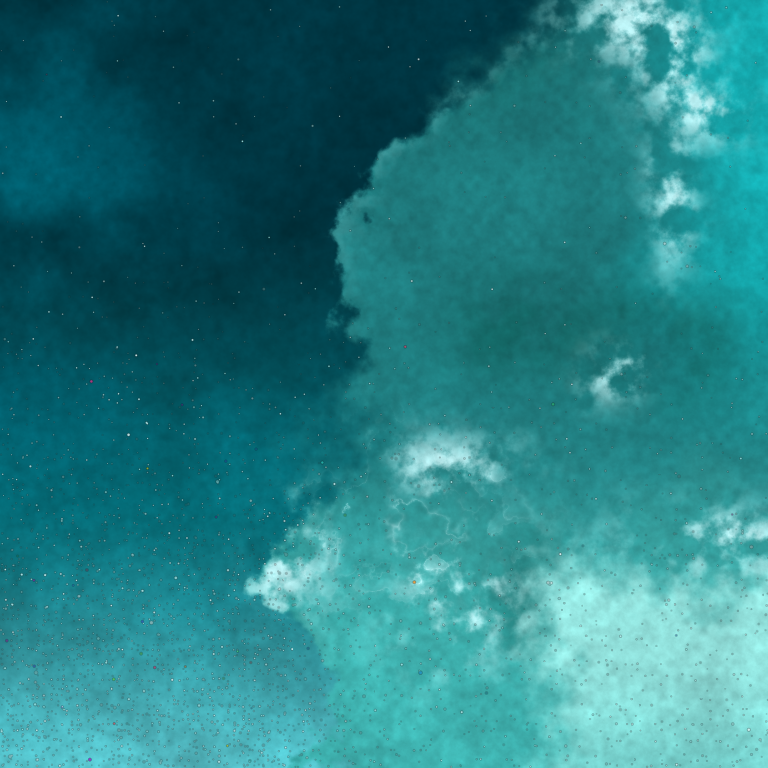
This background is drawn by a Shadertoy shader. Its source:

```glsl
const vec3 MIDNIGHT = vec3(0.00, 0.195, 0.24);
const vec3 HAZE = vec3(0.00, 0.36, 0.42);
const vec3 DEEP_TEAL = vec3(0.02, 0.42, 0.46);
const vec3 SURF = vec3(0.33, 0.72, 0.75);
const vec3 VEIL = vec3(0.12, 0.48, 0.49);
const vec3 LAGOON = vec3(0.25, 0.71, 0.70);
const vec3 AQUA = vec3(0.08, 0.67, 0.69);
const vec3 SHADE = vec3(0.07, 0.38, 0.37);
const vec3 PALE = vec3(0.57, 0.88, 0.86);
const vec3 FOAM = vec3(0.76, 0.95, 0.96);
const float EDGE_WARP = 0.13;
const float EDGE_FRAY = 0.07;
const float GRAIN = 0.22;

// Soft patches: centre xy, radii zw
const vec4 SHADES[5] = vec4[5](
    vec4(0.86, 0.56, 0.10, 0.07), vec4(0.69, 0.58, 0.09, 0.06),
    vec4(0.69, 0.23, 0.05, 0.08), vec4(0.37, 0.10, 0.04, 0.10),
    vec4(0.64, 0.96, 0.11, 0.11));
const vec4 SPLASHES[9] = vec4[9](
    vec4(0.82, 0.97, 0.08, 0.05), vec4(0.87, 0.91, 0.05, 0.06),
    vec4(0.93, 0.85, 0.05, 0.04), vec4(0.88, 0.73, 0.03, 0.08),
    vec4(0.80, 0.51, 0.035, 0.04), vec4(0.59, 0.40, 0.07, 0.04),
    vec4(0.37, 0.26, 0.05, 0.08), vec4(0.60, 0.22, 0.08, 0.08),
    vec4(0.95, 0.30, 0.12, 0.04));

float hash(vec2 p) {
    vec3 q = fract(vec3(p.xyx) * 0.1031);
    q += dot(q, q.yzx + 33.33);
    return fract((q.x + q.y) * q.z);
}

float noise(vec2 p) {
    vec2 i = floor(p), f = fract(p);
    f = f * f * (3.0 - 2.0 * f);
    return mix(mix(hash(i), hash(i + vec2(1, 0)), f.x),
               mix(hash(i + vec2(0, 1)), hash(i + vec2(1, 1)), f.x), f.y);
}

float fbm(vec2 p) {
    float sum = 0.0, amp = 0.5;
    for (int i = 0; i < 5; i++) {
        sum += amp * noise(p);
        p = mat2(1.6, 1.2, -1.2, 1.6) * p + 17.3;
        amp *= 0.5;
    }
    return sum / 0.96875;
}

float bump(float x, float centre, float width) {
    float t = (x - centre) / width;
    return exp(-t * t);
}

float patchGlow(vec2 p, vec4 s) {
    vec2 q = (p - s.xy) / s.zw;
    return exp(-dot(q, q));
}

// Left border of the bright cloud at height y
float cloudEdge(float y) {
    return 0.45 + 0.28 * smoothstep(0.73, 1.02, y)
         - 0.11 * bump(y, 0.27, 0.09) - 0.04 * (1.0 - smoothstep(0.0, 0.3, y));
}

// Scattered droplets; rgb is their light, a their cover
vec4 specks(vec2 p, float density) {
    vec4 total = vec4(0.0);
    float pixel = 1.0 / iResolution.y;
    for (int i = 0; i < 4; i++) {
        float layer = float(i);
        float cells = 34.0 * pow(1.65, layer);
        vec2 id = floor(p * cells), seed = id + 71.0 * layer;
        vec2 spot = 0.2 + 0.6 * vec2(hash(seed + 3.1), hash(seed + 8.7));
        float dist = length(p * cells - id - spot) / cells;
        float size = mix(0.0021, 0.0011, layer / 3.0) * (0.6 + 0.6 * hash(seed + 5.3));
        float chance = density * (0.14 + 0.11 * layer);
        float cover = step(hash(seed), chance) * (0.3 + 0.7 * hash(seed + 2.2));
        cover *= 1.0 - smoothstep(size - pixel, size + pixel, dist);
        float tint = hash(seed + 9.4);
        vec3 light = mix(vec3(0.55, 0.88, 0.88), vec3(0.92, 1.0, 1.0), hash(seed + 6.6));
        if (i < 2 && tint > 0.80) light = 0.55 + 0.4 * cos(6.283 * (tint * 5.0 + vec3(0.0, 0.3, 0.65)));
        total = mix(total, vec4(light, 1.0), cover);
    }
    return total;
}

void mainImage(out vec4 fragColor, in vec2 fragCoord) {
    vec2 p = fragCoord / iResolution.xy;
    float broad = fbm(p * 5.0 + 2.0) - 0.5;
    float medium = fbm(p * 13.0 + 9.0) - 0.5;
    float fine = fbm(p * 42.0 + 31.0) - 0.5;

    // Dark water brightening toward the bottom
    float height = p.y + 0.10 * broad;
    vec3 col = mix(DEEP_TEAL, MIDNIGHT, smoothstep(0.3, 0.76, height));
    float haze = patchGlow(p, vec4(0.0, 0.68, 0.22, 0.30));
    col = mix(col, HAZE, haze * clamp(0.65 + 2.0 * broad + medium, 0.0, 1.0));
    col = mix(col, SURF, 1.0 - smoothstep(-0.03, 0.36, height));
    col *= 1.0 + 0.4 * broad + 0.3 * medium;

    // Cloud body
    vec3 cloud = mix(LAGOON, VEIL, smoothstep(0.14, 0.50, p.y + 0.2 * medium));
    float right = smoothstep(0.74, 0.99, p.x + 0.25 * broad) * smoothstep(0.36, 0.66, p.y);
    cloud = mix(cloud, AQUA, right);
    float shade = 0.0;
    for (int i = 0; i < 5; i++) shade += patchGlow(p + 0.08 * vec2(broad, medium), SHADES[i]);
    cloud = mix(cloud, SHADE, clamp(shade * (0.7 + 1.5 * medium + fine), 0.0, 0.9));

    // Pale pool at the lower right
    float pool = min(p.x - 0.71, 0.255 - p.y) + 0.14 * medium + 0.07 * fine;
    float poolFade = mix(0.6, 1.0, smoothstep(-0.05, 0.16, p.y));
    cloud = mix(cloud, PALE, smoothstep(-0.05, 0.06, pool) * poolFade);
    cloud *= 1.0 + 0.25 * medium;

    // Frayed cloud border, softer in the middle and at the top
    float border = p.x - cloudEdge(p.y) + EDGE_WARP * medium + EDGE_FRAY * fine;
    float softness = 0.012 + 0.08 * bump(p.y, 0.43, 0.07) + 0.06 * smoothstep(0.80, 0.95, p.y);
    float inside = smoothstep(-softness, softness, border);
    col = mix(col, cloud, inside);

    // Foam: bright splashes and a net of thin filaments
    float splash = 0.0;
    for (int i = 0; i < 9; i++) splash += patchGlow(p + 0.06 * vec2(medium, broad), SPLASHES[i]);
    float clump = smoothstep(-0.16, 0.24, 0.6 * medium + fine);
    vec2 swirl = p * 27.0 + 3.0 * vec2(medium, fine);
    float net = pow(1.0 - abs(2.0 * noise(swirl) - 1.0), 5.0);
    float netArea = patchGlow(p, vec4(0.51, 0.31, 0.15, 0.10));
    float rim = bump(border, 0.015, 0.025) * smoothstep(0.46, 0.85, p.y) * 0.18;
    float foam = splash * clump * 0.95 + netArea * net * (0.35 + fine) + rim * clump;
    col = mix(col, FOAM, clamp(foam, 0.0, 0.92) * mix(0.12, 1.0, inside));

    // Grain and droplets, densest at the lower left
    col *= 1.0 + GRAIN * (fbm(p * 95.0) - 0.5) + 0.10 * fine;
    float density = pow(1.0 - smoothstep(0.0, 0.80, p.y), 1.3);
    density = density * mix(1.0, 0.22, smoothstep(0.30, 0.55, p.x)) + 0.025;
    vec4 drops = specks(p, density);
    col = mix(col, drops.rgb, drops.a * 0.9);

    fragColor = vec4(clamp(col, 0.0, 1.0), 1.0);
}
```
